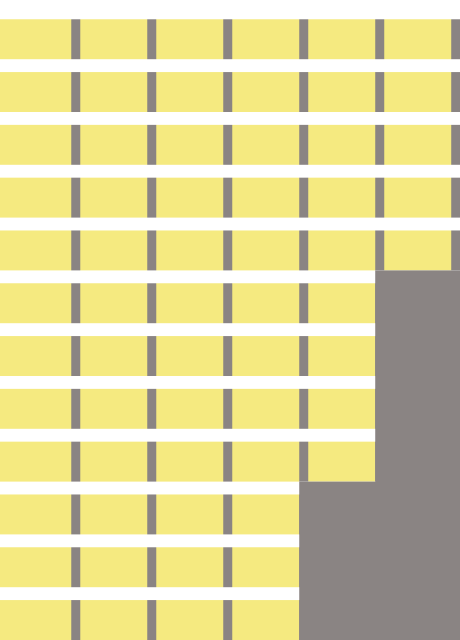
This pattern is drawn by a Shadertoy shader. Its source:

```glsl
// A wall of flat yellow tiles with grey joints, cut by a grey staircase at lower right.

const vec3 YELLOW = vec3(0.96, 0.917, 0.50);
const vec3 GREY = vec3(0.542, 0.518, 0.514);
const vec3 WHITE = vec3(1.0);

// Tile layout in fractions of the canvas; depth is measured from the top.
const float ROW_PITCH = 0.0825;
const float ROW_HEIGHT = 0.0624;
const float FIRST_ROW = 0.0613;
const float JOINT_PITCH = 0.1652;
const float JOINT_WIDTH = 0.0196;
const float FIRST_JOINT = 0.1647;

// Smooth coverage of the side where the signed distance is positive.
float cover(float dist, float pixel) {
    return clamp(dist / pixel + 0.5, 0.0, 1.0);
}

// Repeated bands, starting with the one centred at first.
float bands(float p, float first, float pitch, float width, float pixel) {
    float index = max(round((p - first) / pitch), 0.0);
    float dist = abs(p - first - index * pitch);
    return cover(0.5 * width - dist, pixel);
}

// One stair block: every four rows it takes one more column.
float stairBlock(vec2 p, float level, vec2 pixel) {
    float left = FIRST_JOINT - 0.5 * JOINT_WIDTH + (5.0 - level) * JOINT_PITCH;
    float top = FIRST_ROW + 0.5 * ROW_HEIGHT + 4.0 * level * ROW_PITCH;
    return cover(p.x - left, pixel.x) * cover(p.y - top, pixel.y);
}

void mainImage(out vec4 fragColor, in vec2 fragCoord) {
    vec2 pixel = 1.0 / iResolution.xy;
    vec2 p = fragCoord * pixel;
    p.y = 1.0 - p.y;

    // Tiles and joints within each row
    float row = bands(p.y, FIRST_ROW, ROW_PITCH, ROW_HEIGHT, pixel.y);
    float joint = bands(p.x, FIRST_JOINT, JOINT_PITCH, JOINT_WIDTH, pixel.x);
    vec3 color = mix(WHITE, mix(YELLOW, GREY, joint), row);

    // Staircase
    float stairs = 0.0;
    for (float level = 1.0; level < 2.5; level++) {
        stairs = max(stairs, stairBlock(p, level, pixel));
    }
    color = mix(color, GREY, stairs);

    fragColor = vec4(color, 1.0);
}
```
